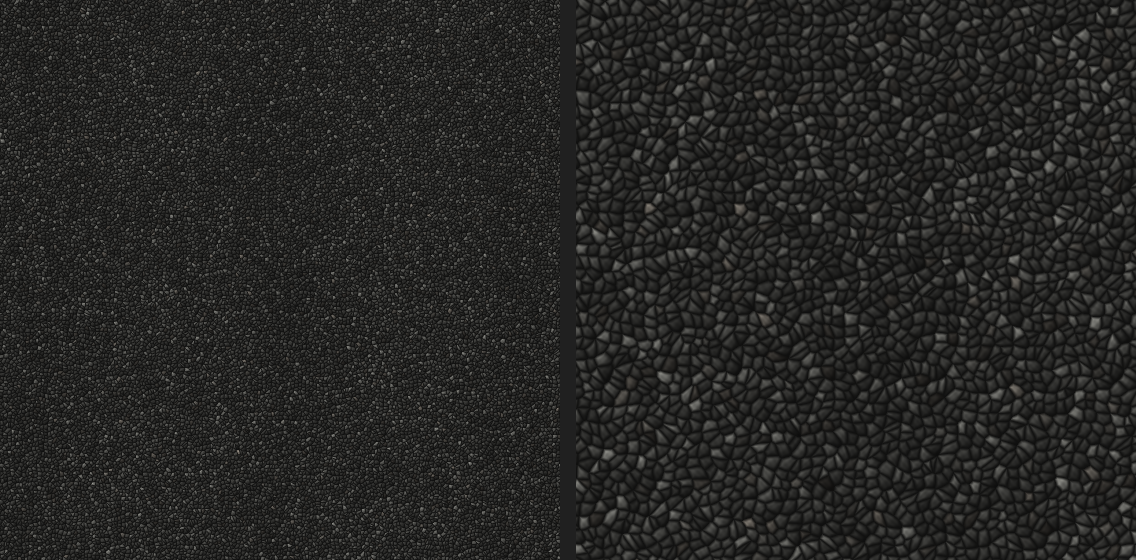
Left, the full canvas; right, a detail of the centre.
Give the GLSL for this texture, as a WebGL 2 fragment shader.

```glsl
#version 300 es
precision highp float;
// Dark asphalt: tightly packed, side-lit stone chips with faint vertical wear bands.

uniform vec2 u_resolution;
out vec4 fragColor;

const float CHIPS_ACROSS = 152.0;               // chips along the canvas height
const float JITTER = 0.94;                      // irregularity of chip positions
const vec2 BEVEL = vec2(-0.06, 0.32);           // chip rim start and end, in chips
const float GAP_TONE = 0.062;                   // binder between the chips
const float CHIP_TONE = 0.165;                  // darkest chip
const float CHIP_RANGE = 0.21;                  // added for the palest chip
const float CHIP_BIAS = 2.6;                    // higher makes pale chips rarer
const float EVENNESS = 0.25;                    // alternation of pale and dark chips
const vec2 LIGHT_DIR = vec2(-0.6, 0.8);
const float RELIEF = 0.85;                      // strength of the side light
const float GRIT = 0.10;                        // fine roughness on the chips
const float WARP = 0.22;
const float BAND_PERIOD = 0.43;
const float BAND_START = 0.07;
const float BAND_DARKENING = 0.07;
const float MOTTLE = 0.012;
const vec3 TINT = vec3(1.0, 1.0, 0.96);
const vec3 RUST = vec3(0.04, -0.01, -0.04);
const float TAU = 6.2831853;

vec3 hash3(vec2 p) {
    vec3 q = fract(p.xyx * vec3(0.1031, 0.1030, 0.0973));
    q += dot(q, q.yxz + 33.33);
    return fract((q.xxy + q.yzz) * q.zyx);
}

vec2 chipCentre(vec2 cell) {
    return cell + 0.5 + JITTER * (hash3(cell).xy - 0.5);
}

// Finds the chip at p; returns its distance to the nearest border.
float chipBorder(vec2 p, out vec2 chip, out vec2 offset) {
    vec2 base = floor(p);
    float nearest = 8.0;
    for (int y = -1; y <= 1; y++) {
        for (int x = -1; x <= 1; x++) {
            vec2 cell = base + vec2(x, y);
            vec2 toPoint = p - chipCentre(cell);
            float d = dot(toPoint, toPoint);
            if (d < nearest) {
                nearest = d;
                chip = cell;
                offset = toPoint;
            }
        }
    }
    float border = 8.0;
    vec2 centre = p - offset;
    for (int y = -2; y <= 2; y++) {
        for (int x = -2; x <= 2; x++) {
            if (x == 0 && y == 0) continue;
            vec2 across = chipCentre(chip + vec2(x, y)) - centre;
            float d = dot(0.5 * across - offset, normalize(across));
            border = min(border, d);
        }
    }
    return border;
}

// Broad brightness changes: vertical bands and soft mottling.
float wear(vec2 uv) {
    float sway = 0.008 * sin(9.0 * uv.y + 1.0);
    float wave = 0.5 + 0.5 * cos(TAU * (uv.x + sway - BAND_START) / BAND_PERIOD);
    float mottle = sin(13.0 * uv.x + 2.0 * sin(7.0 * uv.y))
                 * sin(11.0 * uv.y + 2.0 * sin(9.0 * uv.x + 1.7))
                 + 0.6 * sin(31.0 * uv.x + 17.0 * uv.y + 2.0 * sin(23.0 * uv.y));
    return 1.0 - BAND_DARKENING * pow(wave, 4.0) + MOTTLE * mottle;
}

void main() {
    vec2 uv = gl_FragCoord.xy / u_resolution.y;
    vec2 p = uv * CHIPS_ACROSS;

    // Bend the grid so the chips vary in size and direction.
    p += WARP * sin(p.yx * vec2(1.3, 1.1) + 1.5 * sin(p * 0.37));

    vec2 chip, offset;
    float border = chipBorder(p, chip, offset);
    vec3 random = hash3(chip + 271.0);

    // Chip surface: own tone, side light and a little grit.
    float parity = mod(chip.x + chip.y, 2.0);
    float paleness = mix(random.x, parity, EVENNESS);
    float tone = CHIP_TONE + CHIP_RANGE * pow(paleness, CHIP_BIAS);
    tone *= 1.0 + RELIEF * dot(offset, LIGHT_DIR);
    tone *= 1.0 + GRIT * sin(9.0 * p.x + TAU * random.y) * sin(8.0 * p.y + TAU * random.z);

    // Set the chips into the binder with soft rims.
    float body = smoothstep(BEVEL.x, BEVEL.y, border);
    float shade = mix(GAP_TONE, tone * wear(uv), body);

    vec3 tint = TINT + RUST * smoothstep(0.9, 1.0, random.z);
    fragColor = vec4(shade * tint, 1.0);
}
```
